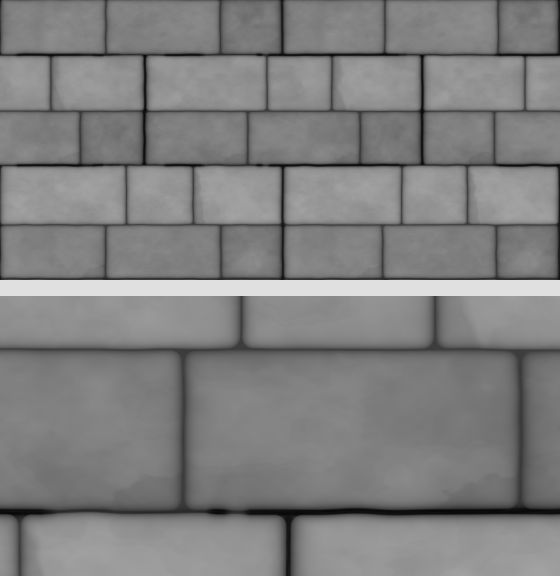
Top: the whole. Bottom: its middle third, enlarged.
Reproduce this texture map procedurally as a WebGL 2 fragment shader.

```glsl
#version 300 es
precision highp float;
// Grey stone block wall: five courses of rounded blocks, two bond units across.
// Joint positions give each block a box distance; noise adds mottling, worn
// edges and flat chipped planes, and deep seams get a wider, blacker shadow.
uniform vec2 u_resolution;
out vec4 fragColor;

// Course boundaries measured down from the top, in canvas heights
const float COURSES[6] = float[](-0.004, 0.196, 0.397, 0.59, 0.803, 0.996);
const float TONES[5] = float[](0.515, 0.58, 0.505, 0.6, 0.52);
// Six upright joints per course, in canvas heights
const float JOINTS[30] = float[](
  0.378, 0.786, 1.008, 1.375, 1.779, 1.998,
  0.182, 0.518, 0.953, 1.185, 1.508, 1.875,
  0.286, 0.516, 0.885, 1.286, 1.508, 1.766,
  0.451, 0.690, 1.010, 1.435, 1.669, 1.998,
  0.378, 0.789, 1.010, 1.367, 1.773, 1.998);

float hash(vec2 p) {
  vec3 v = fract(p.xyx * vec3(0.1031, 0.1030, 0.0973));
  v += dot(v, v.yzx + 33.33);
  return fract((v.x + v.y) * v.z);
}

float noise(vec2 p) {
  vec2 i = floor(p), f = fract(p);
  f = f * f * (3.0 - 2.0 * f);
  return mix(mix(hash(i), hash(i + vec2(1, 0)), f.x),
             mix(hash(i + vec2(0, 1)), hash(i + vec2(1, 1)), f.x), f.y);
}

float fbm(vec2 p) {
  float sum = 0.0, amp = 0.5;
  for (int i = 0; i < 4; i++) {
    sum += amp * noise(p);
    p = p * 2.03 + 17.3;
    amp *= 0.5;
  }
  return sum / 0.9375;
}

// Shadow that fades away from an edge
float fade(float dist, float reach) { return exp(-max(dist, 0.0) / reach); }

void main() {
  vec2 p = gl_FragCoord.xy / u_resolution * vec2(2.0, 1.0);
  p.y = 1.0 - p.y;
  float aa = 1.0 / u_resolution.y;
  float ragged = smoothstep(0.4, 0.6, noise(vec2(p.x * 6.0, 3.0)) + 0.3 * noise(vec2(p.x * 40.0, 8.0)) - 0.1);
  p += 0.0025 * (vec2(noise(p * 22.0), noise(p * 22.0 + 40.0)) - 0.5);

  // Find the course
  int row = 0;
  for (int i = 1; i < 6; i++) row += int(p.y >= COURSES[i]);
  if (row == 5) { row = 0; p.y -= 1.0; }

  // Find the block between two joints, wrapping at the sides
  int passed = 0;
  for (int i = 0; i < 6; i++) passed += int(p.x >= JOINTS[row * 6 + i]);
  int left = (passed + 5) % 6, right = passed % 6;
  vec2 lo = vec2(JOINTS[row * 6 + left] - (passed == 0 ? 2.0 : 0.0), COURSES[row]);
  vec2 hi = vec2(JOINTS[row * 6 + right] + (passed == 6 ? 2.0 : 0.0), COURSES[row + 1]);

  // Depth of the four surrounding joints
  int seam = (row == 1 || row == 2) ? 1 : 2;
  int place = (right - seam + 3) % 3;
  float black = 0.35 + 0.65 * ragged, upright = seam == 1 ? 1.0 : 0.8;
  vec2 deepLo = vec2(left % 3 == seam ? upright : 0.0, row == 0 ? 0.4 : float(row % 2) * black);
  vec2 deepHi = vec2(place == 0 ? upright : 0.0, row == 4 ? 0.4 : float(1 - row % 2) * black);
  lo += 0.0008 + vec2(0.002, 0.0022) * deepLo;
  hi -= 0.0008 + vec2(0.002, 0.0022) * deepHi;

  // Rounded box, positive inside the block
  vec2 centre = 0.5 * (lo + hi), halfSize = 0.5 * (hi - lo), m = p - centre;
  vec2 a = abs(m) - halfSize + 0.014;
  float d = 0.014 - length(max(a, 0.0)) - min(max(a.x, a.y), 0.0);

  // Mottled face, seeded by place in the bond so that units repeat
  vec2 seed = vec2(float(place) * 13.7 + 5.0, float(row) * 9.1 + 3.0);
  float cloud = fbm(m * 11.0 + seed);
  float grain = fbm(m * vec2(32.0, 45.0) + seed * 2.0);
  float plane = fbm(m * vec2(9.0, 14.0) + seed + 60.0);
  float tone = TONES[row] + 0.085 * (cloud - 0.5) + 0.04 * (grain - 0.5);
  tone += 0.012 * (smoothstep(0.47, 0.51, plane) - smoothstep(0.6, 0.64, 1.0 - plane));
  tone += 0.015 * (hash(seed + float(right)) - 0.5);

  // Last block of each unit: sooty in dark courses, faceted in light ones
  vec2 s = m / halfSize;
  if (place == 0 && row % 2 == 0) tone += 0.1 * (cloud - 0.5) - 0.012 - 0.05 * dot(s, s) * cloud;
  if (place == 0 && row % 2 == 1) {
    float facet = p.x - lo.x - 0.008 - 0.02 * (s.y + 1.0) - 0.08 * (cloud - 0.5);
    tone += mix(-0.04, 0.012, smoothstep(-0.006, 0.006, facet));
  }

  // Chipped lower right corner on the other blocks
  vec2 corner = (hi - p) / vec2(0.1, 0.05);
  float chip = 1.0 - smoothstep(0.82, 0.95, length(corner) + 0.5 * (grain - 0.5));
  if (place != 0) tone -= 0.035 * chip * step(0.4, hash(seed + 7.0));

  // Edge shading: broad beside upright joints, tight along the courses
  vec2 inset = halfSize - abs(m);
  vec2 nearDeep = max(deepLo * vec2(fade(p.x - lo.x, 0.009), fade(p.y - lo.y, 0.004)),
                      deepHi * vec2(fade(hi.x - p.x, 0.009), fade(hi.y - p.y, 0.004)));
  float deep = max(nearDeep.x, nearDeep.y);
  tone *= 1.0 - 0.33 * fade(inset.x, 0.008) - 0.06 * fade(d, 0.03);
  tone *= 1.0 - 0.27 * fade(inset.y, 0.006);
  tone *= 1.0 - 0.2 * fade(d, 0.004) - 0.25 * deep;

  // Joints
  float gap = mix(0.24, 0.05, deep) + 0.05 * (grain - 0.5);
  tone = mix(gap, tone, smoothstep(-aa, aa, d));
  fragColor = vec4(vec3(clamp(tone, 0.0, 1.0)), 1.0);
}
```
